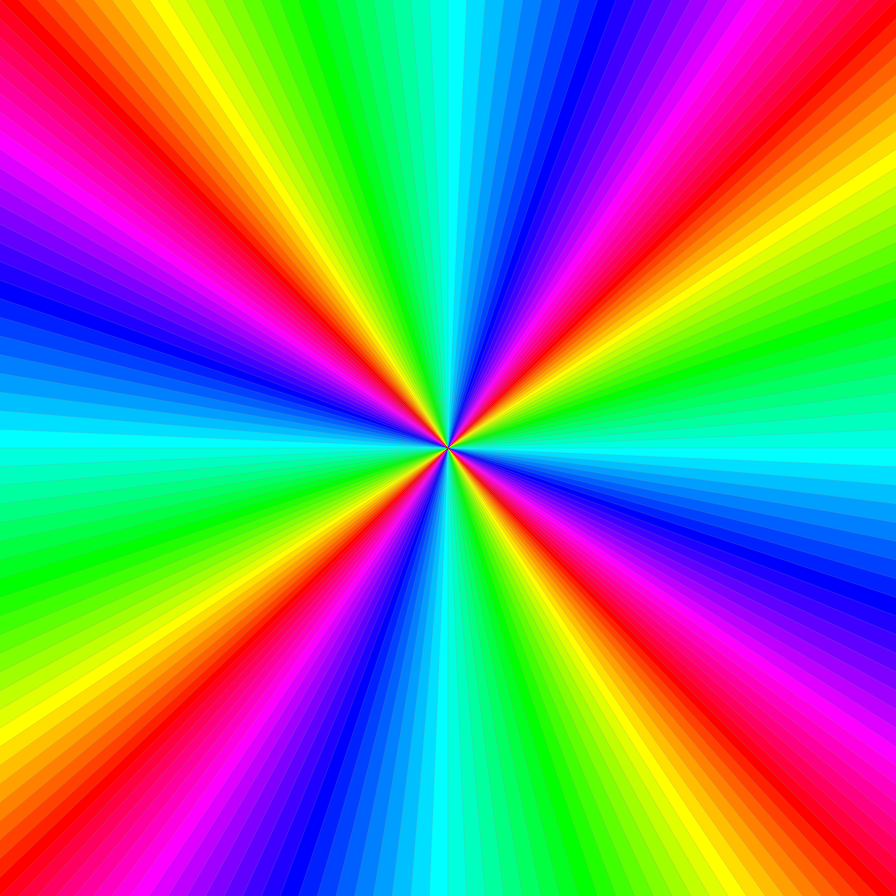
Reproduce this background procedurally as a WebGL 1 fragment shader.

```glsl
precision highp float;

uniform vec2 u_resolution;

const float BANDS_PER_SIDE = 48.0;      // flat wedges along each canvas side
const float SEAM_WIDTH = 0.0015;        // in canvas units
const float SEAM_STRENGTH = 0.16;
const vec3 SEAM_COLOR = vec3(0.55);

vec3 hueToRgb(float hue) {
  vec3 ramp = abs(fract(hue + vec3(0.0, 2.0, 1.0) / 3.0) * 6.0 - 3.0);
  return clamp(ramp - 1.0, 0.0, 1.0);
}

// Clockwise position, 0 to 1, where the ray through p meets its square side.
float sidePosition(vec2 p) {
  float slope = abs(p.x) > abs(p.y) ? -p.y / p.x : p.x / p.y;
  return 0.5 + 0.5 * slope;
}

void main() {
  vec2 p = gl_FragCoord.xy / u_resolution - 0.5;
  float radius = max(max(abs(p.x), abs(p.y)), 0.0001);
  p += vec2(0.00001) * step(radius, 0.0001);

  // Distance to the nearest wedge edge, measured in wedges.
  float band = sidePosition(p) * BANDS_PER_SIDE;
  float edge = floor(band + 0.5);
  float offset = band - edge;
  float bandsPerUnit = BANDS_PER_SIDE / (2.0 * radius);
  float pixel = 1.0 / min(u_resolution.x, u_resolution.y);

  // Stepped hue, blended over one pixel at each edge.
  float blend = min(pixel * bandsPerUnit, 1.0);
  float index = edge - 1.0 + clamp(offset / blend + 0.5, 0.0, 1.0);
  vec3 color = hueToRgb(index / BANDS_PER_SIDE);

  // Faint seams between the wedges.
  float seamWidth = min(max(SEAM_WIDTH, pixel) * bandsPerUnit, 1.0);
  float seam = 1.0 - smoothstep(0.0, seamWidth, abs(offset));
  color = mix(color, SEAM_COLOR, SEAM_STRENGTH * seam);

  gl_FragColor = vec4(color, 1.0);
}
```
